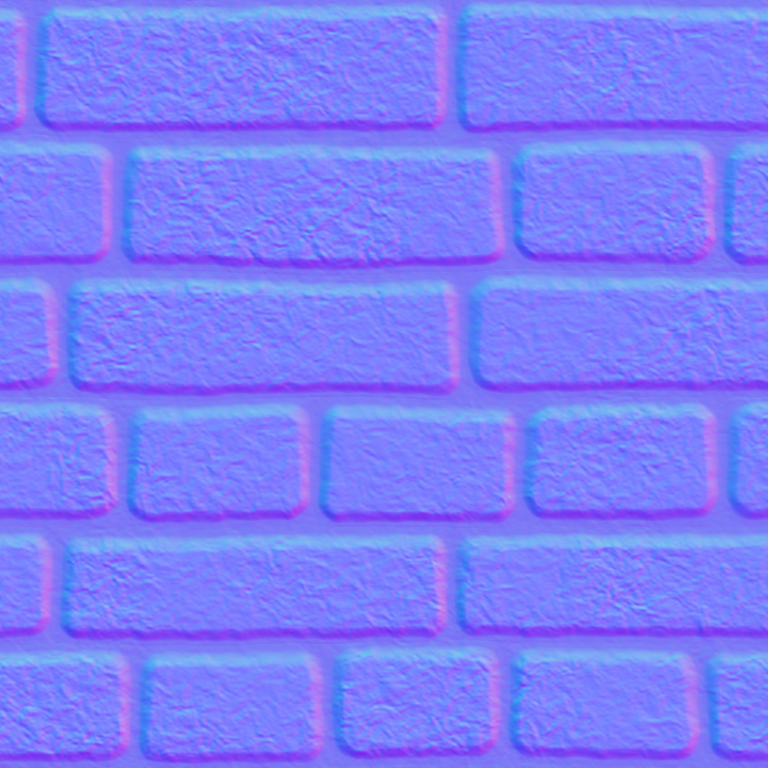
This texture map is drawn by a WebGL 2 fragment shader. Its source:

```glsl
#version 300 es
precision highp float;
// Tangent-space normal map of a painted, rough brick wall in six uneven courses.

uniform vec2 u_resolution;
out vec4 fragColor;

// Course boundaries from the top, and the upright joints along each course.
const float COURSES[7] = float[](0.0, 0.181, 0.358, 0.522, 0.69, 0.841, 1.0);
const vec4 JOINTS[6] = vec4[](
    vec4(0.039, 0.589, 0.039, 0.589),
    vec4(0.152, 0.658, 0.938, 0.938),
    vec4(0.081, 0.603, 0.081, 0.603),
    vec4(0.159, 0.413, 0.678, 0.938),
    vec4(0.074, 0.589, 0.074, 0.589),
    vec4(0.173, 0.426, 0.659, 0.915));

float hash(vec2 cell) {
    uvec2 u = uvec2(ivec2(cell)) * uvec2(1597u, 3571u);
    uint n = (u.x ^ u.y) * 747796u + 28913u;
    n = ((n >> ((n >> 28) + 4u)) ^ n) * 277803u;
    n = (n ^ (n >> 15)) * 73129u;
    return float((n ^ (n >> 13)) & 65535u) / 65535.0;
}

// Value noise that tiles over the unit square.
float noise(vec2 p, vec2 period) {
    p *= period;
    vec2 i = floor(p), f = p - i;
    f = f * f * (3.0 - 2.0 * f);
    vec2 a = mod(i, period), b = mod(i + 1.0, period);
    return mix(mix(hash(a), hash(vec2(b.x, a.y)), f.x),
               mix(hash(vec2(a.x, b.y)), hash(b), f.x), f.y) - 0.5;
}

// Returns surface height in x and brick coverage in y.
vec2 surface(vec2 p) {
    // Hand-laid wobble and chipped edges.
    vec2 q = p + vec2(0.008, 0.007) * vec2(noise(p, vec2(6.0)), noise(p + 0.37, vec2(5.0)));
    q += 0.003 * vec2(noise(p + 0.11, vec2(31.0)), noise(p + 0.73, vec2(27.0)));
    q = fract(vec2(q.x, 1.003 - q.y));

    // Find the course, then the nearest joint on either side.
    int course = 0;
    for (int i = 1; i < 6; i++) if (q.y > COURSES[i]) course = i;
    float left = 1.0, right = 1.0, id = 0.0;
    for (int k = 0; k < 4; k++) {
        float toLeft = fract(q.x - JOINTS[course][k]);
        if (toLeft < left) { left = toLeft; id = float(k); }
        right = min(right, fract(JOINTS[course][k] - q.x));
    }

    // Rounded box with its own shift, tilt and corner radius.
    vec2 brick = vec2(id + 3.0, float(course) + 11.0);
    float variation = hash(brick), tilt = hash(brick + 40.0) - 0.5;
    vec2 span = vec2(left + right, COURSES[course + 1] - COURSES[course]);
    vec2 local = vec2(left - 0.5 * span.x, q.y - 0.5 * (COURSES[course] + COURSES[course + 1]));
    local.y += (variation - 0.5) * 0.006 + tilt * 0.02 * local.x;
    vec2 halfSize = 0.5 * span - vec2(0.004, 0.007);
    float radius = 0.026 + 0.014 * variation * variation;
    vec2 e = abs(local) - halfSize + radius;
    float d = length(max(e, 0.0)) + min(max(e.x, e.y), 0.0) - radius;
    d += 0.0025 * noise(p + 0.53, vec2(64.0));

    // Broad bevel above, tighter one below, with a soft paint fillet.
    float bevel = mix(0.022, 0.016, smoothstep(-0.8, 0.8, local.y / halfSize.y));
    float cover = smoothstep(0.0, 1.0, -d / bevel);
    float h = 0.0053 * cover + 0.0018 * (1.0 - smoothstep(-0.032, 0.012, d));

    // Fine stucco grain, folded by a small warp and stronger in worn patches.
    float wear = 0.85 + 0.8 * noise(p + 0.2, vec2(9.0));
    vec2 g = p + 0.012 * vec2(noise(p + 0.17, vec2(43.0)), noise(p + 0.59, vec2(47.0)));
    float grain = 0.0017 * noise(g, vec2(71.0, 97.0));
    grain += 0.0012 * noise(g + 0.41, vec2(127.0, 167.0));
    grain += 0.0005 * noise(p + 0.83, vec2(211.0, 263.0));
    grain += 0.0014 * noise(g + 0.63, vec2(29.0, 38.0));
    return vec2(h + grain * wear * mix(0.3, 1.0, cover), cover);
}

void main() {
    vec2 p = gl_FragCoord.xy / u_resolution;
    vec2 s = vec2(0.0011, 0.0);

    // Central differences turn height into slope.
    vec2 slope = vec2(surface(p + s.xy).x - surface(p - s.xy).x,
                      surface(p + s.yx).x - surface(p - s.yx).x) / (2.0 * s.x);
    vec3 normal = normalize(vec3(-slope, 1.0));

    // Encode, keeping blue high on slopes and slightly duller in the mortar.
    float cover = surface(p).y;
    vec3 color = vec3(0.487 + 0.5 * normal.x, 0.5 + 0.5 * normal.y, 0.5 + 0.495 * sqrt(normal.z));
    color.yz -= vec2(0.03, 0.03) * (1.0 - cover);
    fragColor = vec4(clamp(color, 0.0, 1.0), 1.0);
}
```
